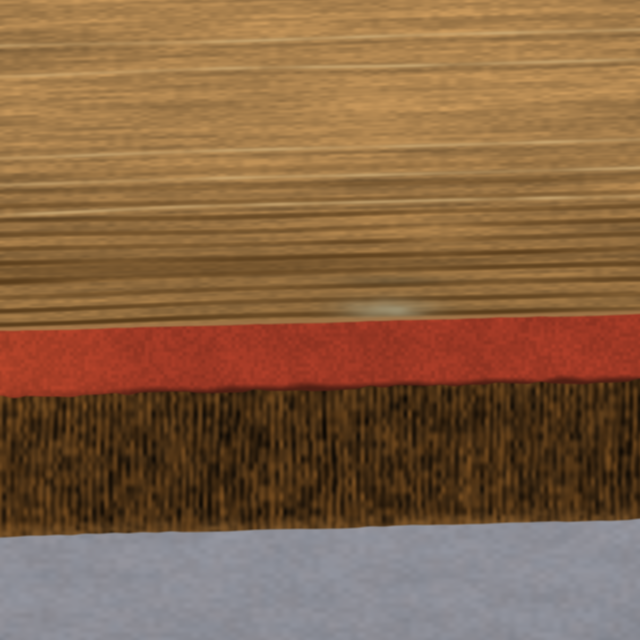
Reproduce this texture procedurally as a three.js fragment shader.

```glsl
// Draws the edge of a closed book: page block, red band, ribbed cloth cover, grey ground.
varying vec2 vUv;

const float TILT = 0.027;
const float RED_TOP = 0.482;
const float RED_BOTTOM = 0.378;
const float CLOTH_BOTTOM = 0.161;
const float EDGE = 0.0025;
const float GAP_PERIOD = 0.0232;
const float CREASE_START = 0.667;
const float CREASE_STEP = 0.0432;
const float RIB_COUNT = 78.0;

const vec3 PAGE_LIGHT = vec3(0.66, 0.50, 0.30);
const vec3 PAGE_SHADE = vec3(0.57, 0.425, 0.245);
const vec3 PAGE_GAP = vec3(0.34, 0.23, 0.10);
const vec3 CREASE = vec3(0.80, 0.67, 0.46);
const vec3 SMUDGE = vec3(0.62, 0.58, 0.46);
const vec3 RED = vec3(0.62, 0.22, 0.145);
const vec3 RED_SHADOW = vec3(0.28, 0.11, 0.07);
const vec3 CLOTH = vec3(0.265, 0.172, 0.072);
const vec3 FRAY = vec3(0.52, 0.36, 0.18);
const vec3 GROUND = vec3(0.55, 0.555, 0.59);

float hash(vec2 p) {
  vec3 q = fract(vec3(p.xyx) * 0.1031);
  q += dot(q, q.yzx + 33.33);
  return fract((q.x + q.y) * q.z);
}

float noise(vec2 p) {
  vec2 i = floor(p), f = fract(p);
  f = f * f * (3.0 - 2.0 * f);
  return mix(mix(hash(i), hash(i + vec2(1.0, 0.0)), f.x),
             mix(hash(i + vec2(0.0, 1.0)), hash(i + 1.0), f.x), f.y);
}

// Noise centred on zero
float grain(vec2 p) { return noise(p) - 0.5; }

// Soft elliptical spot
float spot(vec2 p, vec2 centre, vec2 radius) {
  vec2 d = (p - centre) / radius;
  return exp(-dot(d, d));
}

vec3 pages(vec2 p, float v) {
  vec2 s = vec2(p.x, v);
  float height = smoothstep(0.55, 0.80, v);
  vec3 col = mix(PAGE_SHADE, PAGE_LIGHT, height);

  // Long streaks and short fibres
  col *= 1.0 + 0.15 * grain(s * vec2(3.0, 75.0)) + 0.17 * grain(s * vec2(7.0, 190.0));
  col *= 1.0 + 0.14 * grain(s * vec2(75.0, 230.0)) + 0.09 * grain(s * vec2(5.0, 14.0));

  // Dark gaps between the lower sheets
  float warp = 0.011 * grain(s * vec2(2.5, 22.0));
  float phase = abs(fract((v + warp - 0.492) / GAP_PERIOD + 0.5) - 0.5);
  float gap = 1.0 - smoothstep(0.03, 0.30, phase);
  gap *= 0.4 + 0.75 * noise(s * vec2(5.0, 45.0) + 9.0);
  gap *= 1.0 - smoothstep(0.60, 0.77, v);
  gap *= 1.0 - 0.75 * spot(p, vec2(0.68, 0.635), vec2(0.07, 0.035));
  col = mix(col, PAGE_GAP, 0.9 * gap);
  float band = spot(s, vec2(0.25, 0.575), vec2(0.5, 0.013));
  col = mix(col, PAGE_GAP, 0.45 * band);

  // Pale raised creases, in a lower and an upper group
  for (int i = 0; i < 7; i++) {
    float k = float(i);
    float wave = 0.006 * grain(vec2(p.x * 3.0, k * 7.0));
    float d = (v - CREASE_START - CREASE_STEP * k - wave) / 0.0032;
    float weight = smoothstep(0.4, 1.6, abs(k - 3.5));
    weight *= 0.25 + 0.55 * noise(vec2(p.x * 14.0, k * 5.0));
    col = mix(col, CREASE, weight * exp(-d * d));
    col *= 1.0 - 0.2 * weight * exp(-(d + 2.6) * (d + 2.6));
  }

  // Grey scuff and the pale lowest sheet
  float scuff = spot(p, vec2(0.605, 0.516), vec2(0.065, 0.015));
  col = mix(col, SMUDGE, scuff * (0.65 + 0.4 * noise(p * vec2(40.0, 120.0))));
  col = mix(col, vec3(0.28, 0.25, 0.18), 0.4 * spot(p, vec2(0.61, 0.562), vec2(0.09, 0.007)));
  return mix(col, vec3(0.64, 0.46, 0.29), 0.7 * exp(-pow((v - RED_TOP - 0.003) / 0.004, 2.0)));
}

vec3 redBand(vec2 p, float v) {
  vec3 col = RED * (1.0 + 0.16 * grain(p * 170.0) + 0.10 * grain(p * 28.0));
  col += vec3(0.05, 0.03, 0.01) * (1.0 - smoothstep(0.0, 0.3, p.x));
  float shadow = 1.0 - smoothstep(0.0, 0.013, v - RED_BOTTOM - 0.006 * grain(p * 25.0));
  return mix(col, RED_SHADOW, shadow * (0.3 + 0.6 * smoothstep(0.12, 0.25, p.x)));
}

vec3 cloth(vec2 p, float v) {
  float rib = sin(6.2832 * (p.x * RIB_COUNT + 0.7 * grain(p * vec2(25.0, 8.0))));
  float weave = 0.20 * rib * (0.4 + noise(p * vec2(30.0, 18.0)));
  weave += 0.75 * grain(p * vec2(150.0, 85.0)) + 0.35 * grain(p * vec2(130.0, 6.0));
  weave += 0.35 * grain(p * 40.0);
  vec3 col = CLOTH * (1.0 + weave);
  col += vec3(0.045, 0.022, 0.0) * grain(p * vec2(90.0, 60.0) + 40.0);
  float fray = 1.0 - smoothstep(0.0, 0.026, v - CLOTH_BOTTOM);
  return mix(col, FRAY, fray * (0.1 + 0.7 * noise(p * vec2(90.0, 120.0))));
}

vec3 ground(vec2 p) {
  float mottling = 0.07 * grain(p * vec2(85.0, 130.0)) + 0.06 * grain(p * vec2(14.0, 30.0));
  return GROUND * (0.98 + 0.2 * p.y + mottling) + vec3(0.015, 0.0, -0.01) * grain(p * 50.0);
}

void main() {
  float v = vUv.y - TILT * vUv.x;
  float rough = 0.005 * grain(vUv * vec2(45.0, 3.0)) + 0.004 * grain(vUv * vec2(10.0, 2.0));
  vec3 col = ground(vUv);
  col = mix(col, cloth(vUv, v), smoothstep(-EDGE, EDGE, v - CLOTH_BOTTOM - 0.6 * rough));
  col = mix(col, redBand(vUv, v), smoothstep(-EDGE, EDGE, v - RED_BOTTOM - rough));
  col = mix(col, pages(vUv, v), smoothstep(-EDGE, EDGE, v - RED_TOP - 0.3 * rough));
  gl_FragColor = vec4(col, 1.0);
}
```
